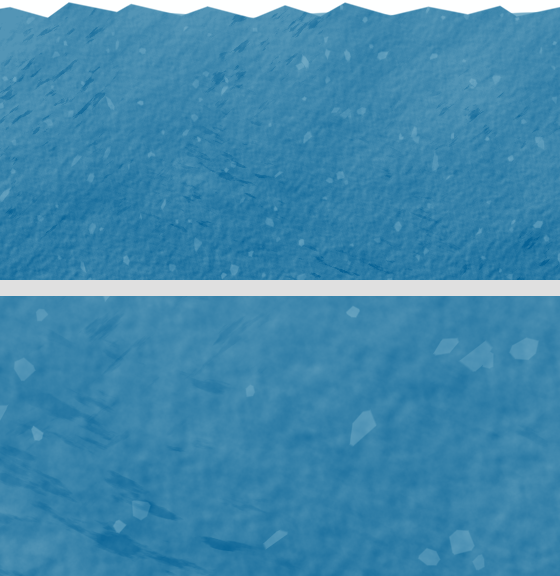
Top: the whole. Bottom: its middle third, enlarged.
Write a Shadertoy shader that draws this texture.

```glsl
#define DEEP_BLUE vec3(0.10, 0.435, 0.618)
#define SOFT_BLUE vec3(0.30, 0.567, 0.702)
#define FLAKE_TINT vec3(0.62, 0.79, 0.86)
#define PAPER vec3(0.995, 1.0, 1.0)
#define FLAKE_CELL 0.25
#define FLAKE_LAYERS 4
#define FLAKE_OPACITY 0.38
#define RIDGE_STEP 0.125
#define STROKE_ANGLE 0.68
#define GRAIN_CONTRAST 1.1
#define CRACK_DEPTH 0.6

vec2 hash2(vec2 p) {
    vec3 q = fract(p.xyx * vec3(0.1031, 0.1030, 0.0973));
    q += dot(q, q.yzx + 33.33);
    return fract((q.xx + q.yz) * q.zy);
}

float noise(vec2 p) {
    vec2 i = floor(p), f = fract(p);
    f = f * f * (3.0 - 2.0 * f);
    float low = mix(hash2(i).x, hash2(i + vec2(1, 0)).x, f.x);
    float high = mix(hash2(i + vec2(0, 1)).x, hash2(i + vec2(1, 1)).x, f.x);
    return mix(low, high, f.y);
}

float fbm(vec2 p) {
    float sum = 0.0, gain = 0.52;
    for (int i = 0; i < 5; i++) {
        sum += gain * noise(p);
        p = mat2(1.6, 1.2, -1.2, 1.6) * p + 5.3;
        gain *= 0.5;
    }
    return sum;
}

mat2 rotation(float a) {
    return mat2(cos(a), -sin(a), sin(a), cos(a));
}

// Jagged border: alternating peaks and valleys, as depth below the top
vec2 ridgeKnot(float i) {
    vec2 h = hash2(vec2(i, 17.0));
    float depth = mod(i, 2.0) < 0.5 ? mix(0.005, 0.035, h.y) : mix(0.042, 0.066, h.y);
    return vec2((i + 0.75 * (h.x - 0.5)) * RIDGE_STEP, depth);
}

float ridgeDepth(float x) {
    float i = floor(x / RIDGE_STEP + 0.5);
    if (x < ridgeKnot(i).x) i -= 1.0;
    vec2 a = ridgeKnot(i), b = ridgeKnot(i + 1.0);
    return mix(a.y, b.y, (x - a.x) / (b.x - a.x));
}

// Irregular polygon chips, one per jittered cell
float flakes(vec2 p, float seed, float pixel) {
    p += seed * vec2(0.37, 0.59);
    vec2 cell = floor(p / FLAKE_CELL);
    vec2 id = cell + seed * 31.0;
    vec2 centre = (cell + 0.5 + 0.76 * (hash2(id) - 0.5)) * FLAKE_CELL;
    vec2 shape = hash2(id + 91.7);
    float radius = mix(0.006, 0.0165, shape.x * shape.x);
    float stretch = 1.0 + 1.1 * pow(shape.y, 4.0);
    vec2 q = rotation(0.5 + 1.6 * hash2(id + 47.1).x) * (p - centre);
    q *= vec2(1.0 / stretch, sqrt(stretch));
    float d = -1.0;
    for (int i = 0; i < 7; i++) {
        vec2 h = hash2(id + 7.0 * float(i) + 3.0);
        float a = (float(i) + 0.7 * h.x) * 0.8976;
        d = max(d, dot(q, vec2(cos(a), sin(a))) - radius * mix(0.6, 1.25, h.y));
    }
    float opacity = mix(0.55, 1.0, hash2(id + 13.3).y);
    return opacity * (1.0 - smoothstep(-pixel, pixel, d));
}

// Brushed plaster: returns stroke shade in x and crack mask in y
vec2 strokes(vec2 p, float angle) {
    vec2 q = rotation(angle) * p;
    q.y += 0.03 * noise(q * 5.0);
    float shade = fbm(q * vec2(5.0, 24.0)) - 0.5;
    float crack = smoothstep(0.62, 0.76, fbm(q * vec2(16.0, 55.0) + 8.0));
    return vec2(shade, crack);
}

void mainImage(out vec4 fragColor, in vec2 fragCoord) {
    float pixel = 1.0 / iResolution.y;
    vec2 p = fragCoord * pixel;

    // Vertical fade with cloudy blotches
    float tone = mix(0.36, 0.92, smoothstep(-0.05, 1.0, p.y));
    tone += 0.75 * (fbm(p * 3.0 + 2.0) - 0.5);

    // Strokes rise at the sides and fall in the lower middle
    float middle = smoothstep(0.75, 0.2, length((p - vec2(1.05, 0.15)) * vec2(0.9, 1.0)));
    vec2 stroke = mix(strokes(p, STROKE_ANGLE), strokes(p + 4.0, -0.35), middle);
    float patches = smoothstep(0.46, 0.64, fbm(p * 3.5 + 11.0));
    tone += 0.55 * stroke.x - CRACK_DEPTH * stroke.y * (0.15 + 0.85 * patches);

    // Embossed grain, rougher towards the bottom
    vec2 g = p * 48.0;
    float relief = fbm(g) - fbm(g + vec2(0.35, -0.35));
    tone += GRAIN_CONTRAST * relief * mix(1.0, 0.5, p.y);
    vec3 color = mix(DEEP_BLUE, SOFT_BLUE, clamp(tone, -0.35, 1.12));

    // Pale chips
    float chip = 0.0;
    for (int i = 0; i < FLAKE_LAYERS; i++)
        chip = max(chip, flakes(p, float(i) + 1.0, pixel));
    color = mix(color, FLAKE_TINT, FLAKE_OPACITY * chip);

    // Paper above the ridge, with pale slivers in the deepest notches
    float depth = 1.0 - p.y;
    float ridge = ridgeDepth(p.x);
    float sliver = smoothstep(-pixel, pixel, depth - 0.054 - 0.01 * sin(p.x * 9.0));
    vec3 sky = mix(PAPER, mix(SOFT_BLUE, FLAKE_TINT, 0.5), sliver);
    color = mix(sky, color, smoothstep(-pixel, pixel, depth - ridge));

    fragColor = vec4(color, 1.0);
}
```
